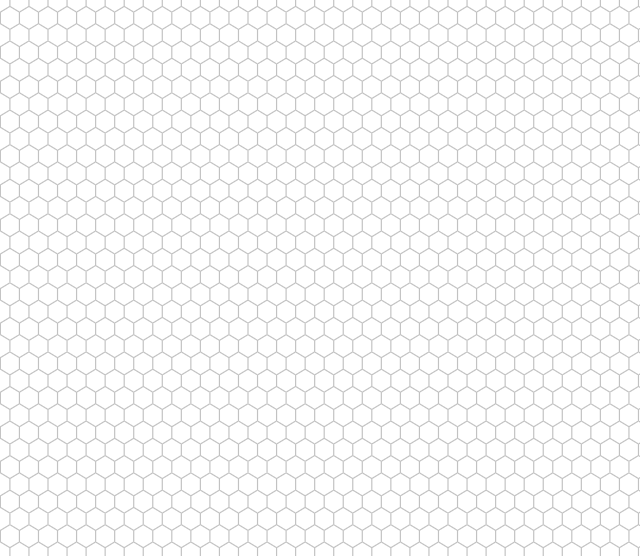
Reproduce this pattern procedurally as a Shadertoy shader.

```glsl
// Honeycomb of thin grey outlines on white, upright cells slightly taller than regular

const float ROW = 0.907; // row spacing, in cell widths

// Distance from p to the outline of the hexagon at the origin, positive inside
float hexInside(vec2 p) {
    p = abs(p);
    float slope = ROW * 2.0 / 3.0;
    float slanted = (slope - p.y - slope * p.x) / length(vec2(1.0, slope));
    return min(0.5 - p.x, slanted);
}

// Offset of p from the nearest centre of a rectangular lattice
vec2 wrapCentred(vec2 p, vec2 period) {
    return mod(p + 0.5 * period, period) - 0.5 * period;
}

void mainImage(out vec4 fragColor, in vec2 fragCoord) {
    float pixel = 33.6 / iResolution.x; // one pixel, in cell widths
    vec2 p = fragCoord * pixel - vec2(0.02, 0.134);

    // Two interleaved lattices hold the even and the odd rows
    vec2 period = vec2(1.0, 2.0 * ROW);
    float even = hexInside(wrapCentred(p, period));
    float odd = hexInside(wrapCentred(p - 0.5 * period, period));
    float edgeDistance = abs(max(even, odd));

    // Antialiased line along the shared edges
    float line = clamp(0.5 + (0.031 - edgeDistance) / pixel, 0.0, 1.0);
    fragColor = vec4(mix(vec3(1.0), vec3(0.76), line), 1.0);
}
```
